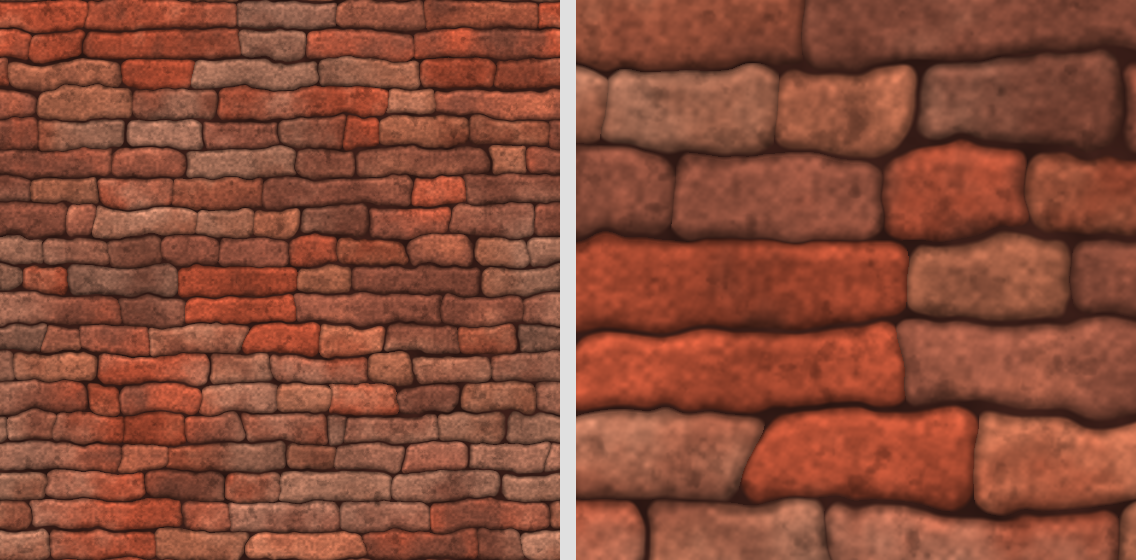
Left, the full canvas; right, a detail of the centre.
Give the GLSL for this texture, as a three.js fragment shader.

```glsl
varying vec2 vUv;

const float ROWS = 19.0;
const vec3 MORTAR = vec3(0.205, 0.105, 0.085);
const vec3 BROWN = vec3(0.53, 0.295, 0.225);
const vec3 RUST = vec3(0.64, 0.28, 0.185);
const vec3 CLAY = vec3(0.68, 0.405, 0.295);
const vec3 TAUPE = vec3(0.57, 0.405, 0.33);

float hash(vec2 p) {
  vec3 q = fract(vec3(p.xyx) * vec3(0.1031, 0.1030, 0.0973));
  q += dot(q, q.yzx + 33.33);
  return fract((q.x + q.y) * q.z);
}

float wrapIndex(float i, float count) {
  return floor(mod(i + 0.5, count));
}

// Value noise that repeats across the canvas
float noise(vec2 uv, float cells, float seed) {
  vec2 p = uv * cells;
  vec2 i = floor(p);
  vec2 f = fract(p);
  f = f * f * (3.0 - 2.0 * f);
  vec2 a = mod(i + 0.5, cells) - 0.5 + seed;
  vec2 b = mod(i + 1.5, cells) - 0.5 + seed;
  return mix(mix(hash(a), hash(vec2(b.x, a.y)), f.x),
             mix(hash(vec2(a.x, b.y)), hash(b), f.x), f.y);
}

float fbm(vec2 uv, float cells, float seed) {
  float sum = 0.0;
  float weight = 0.5;
  for (int octave = 0; octave < 4; octave++) {
    sum += weight * noise(uv, cells, seed);
    cells *= 2.0;
    weight *= 0.55;
  }
  return sum / 1.01;
}

vec2 wobble(vec2 uv, float cells, float seed) {
  return vec2(noise(uv, cells, seed), noise(uv, cells, seed + 300.0)) - 0.5;
}

float roundedBox(vec2 p, vec2 halfSize, float radius) {
  vec2 q = abs(p) - halfSize + radius;
  return length(max(q, 0.0)) + min(max(q.x, q.y), 0.0) - radius;
}

// Joint position, in cells, jittered along its course
float joint(float cell, float row, float count) {
  return cell + 0.72 * (hash(vec2(wrapIndex(cell, count) + 11.0, row + 3.0)) - 0.5);
}

// Negative gaps leave only a shallow crease between stones
float jointGap(float cell, float row, float count) {
  float h = hash(vec2(wrapIndex(cell, count) + 53.0, row + 29.0));
  return mix(-0.0018, 0.0022, h * h);
}

// Signed distance in x, stone identity in yz
vec3 stoneAt(vec2 uv) {
  vec2 p = uv + vec2(0.019, 0.013) * wobble(uv, 14.0, 5.0);
  p += vec2(0.008, 0.0085) * wobble(uv, 34.0, 17.0);
  p += 0.0035 * wobble(uv, 80.0, 43.0);

  float course = floor(p.y * ROWS);
  float row = wrapIndex(course, ROWS);
  float count = 5.0 + floor(4.6 * hash(vec2(row + 7.0, 91.0)));
  float x = p.x * count + hash(vec2(row + 2.0, 37.0)) * count;
  float cell = floor(x);
  if (x < joint(cell, row, count)) cell -= 1.0;
  else if (x > joint(cell + 1.0, row, count)) cell += 1.0;

  vec2 id = vec2(wrapIndex(cell, count), row);
  float left = joint(cell, row, count) / count + jointGap(cell, row, count);
  float right = joint(cell + 1.0, row, count) / count - jointGap(cell + 1.0, row, count);
  float bottom = course / ROWS + 0.0004 + 0.0018 * hash(id + 61.0);
  float top = (course + 1.0) / ROWS - 0.0045 * pow(hash(id + 83.0), 2.0);
  vec2 low = vec2(left, bottom);
  vec2 high = vec2(right, top);
  float radius = mix(0.008, 0.017, hash(id + 19.0));
  float dist = roundedBox(vec2(x / count, p.y) - 0.5 * (low + high), 0.5 * (high - low), radius);
  return vec3(dist, id);
}

float relief(vec2 uv, float dist) {
  float dome = smoothstep(-0.003, 0.013, -dist);
  return dome + 0.5 * noise(uv, 33.0, 23.0) + 0.6 * fbm(uv, 58.0, 23.0);
}

vec3 stoneColor(vec2 uv, vec2 id) {
  float region = noise(uv, 4.0, 9.0);
  float mottle = fbm(uv, 16.0, 31.0);
  float warmth = hash(id + 101.0) + 0.9 * (mottle - 0.5);
  vec3 color = mix(BROWN, RUST, smoothstep(0.15, 0.75, warmth));
  color = mix(color, CLAY, 0.9 * smoothstep(0.35, 0.95, hash(id + 131.0) + 0.7 * (mottle - 0.5)));
  float dust = 0.45 * hash(id + 157.0) + 0.7 * region + 0.5 * (mottle - 0.5);
  color = mix(color, TAUPE, 0.75 * smoothstep(0.5, 0.95, dust));
  return color * mix(0.83, 1.06, hash(id + 179.0)) * mix(0.76, 1.24, mottle);
}

void main() {
  vec3 stone = stoneAt(vUv);
  vec2 lightStep = vec2(-0.0006, 0.0022);
  float slope = relief(vUv, stone.x)
              - relief(vUv + lightStep, stoneAt(vUv + lightStep).x);

  // Stone face, lit from above
  vec3 color = stoneColor(vUv, stone.yz);
  color *= mix(0.6, 1.04, smoothstep(-0.001, 0.0075, -stone.x));
  color *= 1.0 + clamp(0.8 * slope, -0.36, 0.34);

  // Grain and small pits
  color *= 0.87 + 0.26 * noise(vUv, 210.0, 47.0);
  color *= 1.0 - 0.2 * smoothstep(0.6, 0.8, fbm(vUv, 58.0, 67.0));

  // Recessed joints
  vec3 recess = MORTAR * mix(0.6, 1.35, fbm(vUv, 30.0, 89.0));
  color = mix(color, recess, smoothstep(-0.0014, 0.0016, stone.x));
  gl_FragColor = vec4(color, 1.0);
}
```
